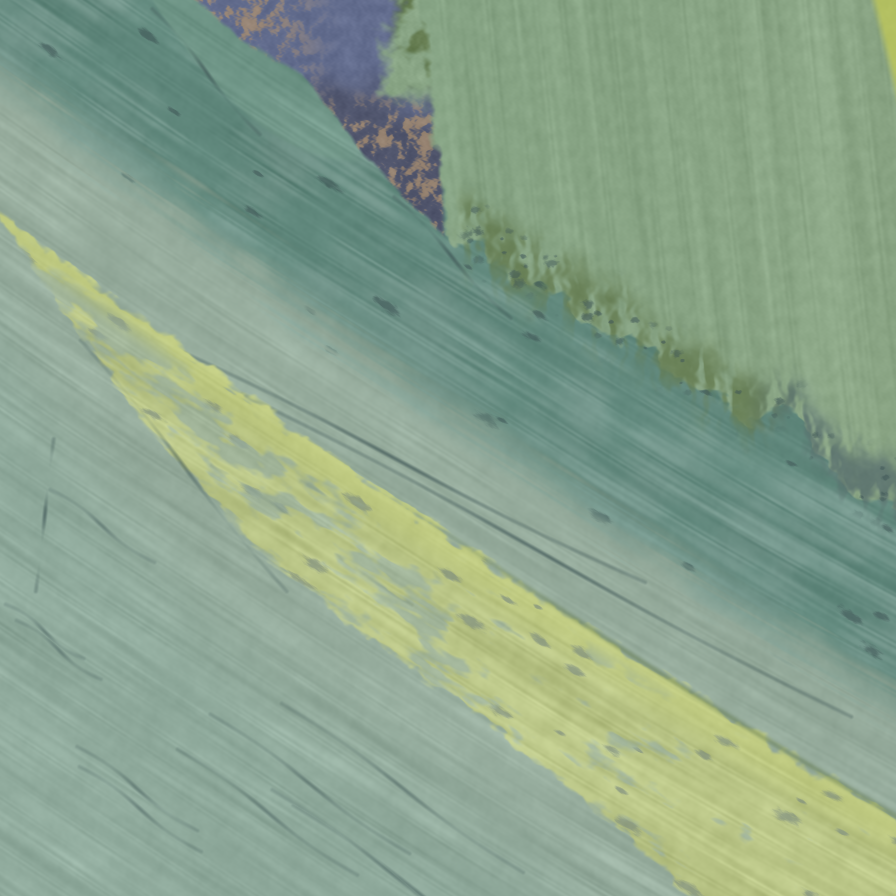
Give the GLSL for this texture, as a three.js fragment shader.

```glsl
// Close view of thick paint: a yellow diagonal stroke on pale sage, a teal band,
// a brushed green field and a small blue wedge. Curved half-planes place the
// layers; layered sines make bristle marks and cellular noise scatters flecks.
#define PALE vec3(0.59, 0.675, 0.615)
#define COOL vec3(0.56, 0.665, 0.61)
#define TEAL vec3(0.385, 0.54, 0.495)
#define GREEN vec3(0.535, 0.645, 0.52)
#define YELLOW vec3(0.725, 0.77, 0.525)
#define BLUE vec3(0.39, 0.43, 0.56)
#define OCHRE vec3(0.63, 0.53, 0.42)
#define OLIVE vec3(0.39, 0.48, 0.31)
#define DARK vec3(0.25, 0.34, 0.34)
#define BRISTLE 0.042
#define EDGE 0.004

varying vec2 vUv;

vec2 hash2(vec2 p) {
  vec2 q = vec2(dot(p, vec2(127.1, 311.7)), dot(p, vec2(269.5, 183.3)));
  return fract(sin(q) * 43758.55);
}

// Rotated, warped sines: an uneven field of roughly -1 to 1
float ripple(vec2 p) {
  float sum = 0.0, amp = 0.5;
  for (int i = 0; i < 5; i++) {
    p = mat2(0.8, -0.6, 0.6, 0.8) * p * 1.6 + 1.7;
    sum += amp * sin(p.x + 1.4 * sin(p.y)) * cos(0.7 * p.y);
    amp *= 0.75;
  }
  return sum;
}

// Fine broken hairs running along q.x and varying across q.y
float bristles(vec2 q) {
  float sum = 0.0, freq = 45.0;
  for (int i = 0; i < 7; i++) {
    float k = float(i);
    float phase = q.y * freq + 2.0 * sin(q.x * (3.0 + k) + k * 1.7);
    float press = 0.7 + 0.5 * sin(q.x * (7.0 + 3.0 * k) + q.y * freq * 0.23);
    sum += press * sin(phase + 2.0 * sin(q.y * freq * 0.37 + k));
    freq *= 1.55;
  }
  return sum / 3.0;
}

// Cellular flecks: ragged dots in a random share of the cells
float flecks(vec2 q, float share) {
  float best = 9.0;
  for (int j = -1; j <= 1; j++) {
    for (int i = -1; i <= 1; i++) {
      vec2 cell = floor(q) + vec2(float(i), float(j));
      vec2 h = hash2(cell);
      float d = length(q - cell - h) / (0.3 + 0.7 * h.x);
      if (hash2(cell + 37.0).x < share) best = min(best, d);
    }
  }
  return 1.0 - smoothstep(0.15, 0.5, best + 0.2 * ripple(q * 2.5));
}

float cover(float d, float w) { return smoothstep(-w, w, d); }
float bump(float d, float w) { return exp(-d * d / (w * w)); }

// Thin bowed scratch from a to b
float scratch(vec2 p, vec2 a, vec2 b) {
  vec2 ab = b - a;
  float t = clamp(dot(p - a, ab) / dot(ab, ab), 0.0, 1.0);
  float d = length(p - a - ab * t - vec2(0.0, 0.004 * sin(t * 6.3)));
  return (1.0 - smoothstep(0.0, 0.004, d)) * (0.5 + 0.5 * sin(t * 3.14));
}

void main() {
  vec2 p = vUv;
  float x = p.x, y = p.y;
  vec2 along = vec2(0.83 * x - 0.55 * y, y + 0.68 * x - 0.06 * x * x);
  float hair = bristles(along);
  float mottle = ripple(p * 9.0);
  float rough = ripple(p * 34.0);
  float grain = ripple(p * 85.0);

  // Pale ground, cooler toward the lower left
  float yellowTop = y - (0.765 - 0.78 * x + 0.10 * x * x);
  float yellowLow = y - (0.74 - 1.27 * x + 0.42 * x * x - 0.022 * sin(9.67 * (x - 0.08)));
  vec3 col = mix(PALE, COOL, cover(-yellowLow - 0.12, 0.15)) + 0.016 * mottle;

  // Teal band with a dragged lower edge
  float tealLow = y - (0.925 - 0.81 * x + 0.10 * x * x);
  float teal = cover(tealLow + 0.022 * hair + 0.018 * mottle, 0.04);
  vec3 tealTone = mix(TEAL, vec3(0.445, 0.58, 0.54), cover(mottle + 0.5 * hair - 0.2, 0.7));
  col = mix(col, tealTone, teal);

  // Lighter leaf beside the wedge
  float wedgeEdge = y - 1.209 + 0.95 * x - 0.025 * bump(x - 0.34, 0.05);
  float leafEdge = y - 0.82 - 3.4 * pow(max(0.40 - x, 0.0), 2.0);
  float leaf = cover(leafEdge, EDGE) * cover(x - 0.165, 0.01) * cover(0.40 - x, 0.02);
  col = mix(col, vec3(0.44, 0.59, 0.53), 0.8 * leaf);
  col += BRISTLE * hair * (0.7 + 0.4 * mottle) + 0.01 * rough;

  // Scratches, long ones placed and short ones scattered
  float marks = scratch(p, vec2(0.17, 0.622), vec2(0.72, 0.35));
  marks = max(marks, scratch(p, vec2(0.27, 0.56), vec2(0.95, 0.20)));
  marks = max(marks, scratch(p, vec2(0.06, 0.51), vec2(0.04, 0.34)));
  marks = max(marks, scratch(p, vec2(0.44, 0.78), vec2(0.57, 0.645)));
  marks = max(marks, scratch(p, vec2(0.17, 0.99), vec2(0.29, 0.85)));
  for (int i = 0; i < 12; i++) {
    vec2 h = hash2(vec2(float(i), 5.0));
    vec2 a = vec2(0.35 * h.x, 0.06 + 0.44 * h.y);
    marks = max(marks, 0.7 * scratch(p, a, a + vec2(0.83, -0.58) * (0.1 + 0.25 * h.x)));
  }
  col = mix(col, DARK, 0.65 * marks);

  // Yellow stroke, worn through toward its upper left end
  float body = min(-yellowTop, yellowLow) + 0.009 * rough + 0.004 * hair;
  float wear = ripple(along * vec2(13.0, 34.0)) + 0.4 * rough + 0.2 * hair;
  float worn = cover(wear + 0.2 - 1.2 * x, 0.3) * cover(-yellowTop - 0.02, 0.02);
  vec3 paint = YELLOW + BRISTLE * hair + 0.025 * rough;
  paint = mix(paint, vec3(0.78, 0.82, 0.49), 0.5 * cover(0.035 + yellowTop, 0.03));
  paint = mix(paint, vec3(0.5, 0.56, 0.5), 0.7 * flecks(along * vec2(22.0, 55.0), 0.14));
  col = mix(col, paint, cover(body, EDGE) * (1.0 - 0.75 * worn));
  col = mix(col, OLIVE, 0.45 * bump(yellowTop - 0.004, 0.004) * cover(x - 0.5, 0.2));
  col = mix(col, DARK, 0.5 * scratch(p, vec2(0.09, 0.62), vec2(0.32, 0.34)));

  // Blue wedge with ochre showing through
  float wedge = cover(wedgeEdge + 0.004 * rough, EDGE) * cover(0.495 - x, EDGE);
  vec3 wedgeTone = mix(BLUE, vec3(0.32, 0.34, 0.43), cover(0.88 - y + 0.05 * mottle, 0.05));
  float ochreZone = max(cover(0.335 - x, 0.05), cover(0.885 - y, 0.02));
  wedgeTone = mix(wedgeTone, OCHRE, 0.8 * ochreZone * cover(0.6 * rough + grain - 0.2, 0.35));
  float strip = cover(x - 0.435 + 0.02 * rough, 0.012) * cover(y - 0.89 + 0.02 * rough, 0.02);
  wedgeTone = mix(wedgeTone, mix(OLIVE, GREEN, cover(rough + 0.2, 0.4)), strip);
  col = mix(col, wedgeTone + 0.025 * grain, wedge);

  // Green field with nearly upright bristles and a ragged foot
  float foot = y - 1.049 + 0.62 * x - 0.03 * bump(x - 0.88, 0.03) + 0.015 * rough + 0.012 * mottle;
  float field = cover(foot, EDGE) * cover(x - 0.588 + 0.12 * y + 0.006 * rough, EDGE);
  float upright = bristles(vec2(y * 0.6, x + 0.11 * y));
  vec3 fieldTone = GREEN + vec3(0.05, 0.03, 0.02) * (x - 0.75);
  col = mix(col, fieldTone + BRISTLE * 0.6 * upright + 0.01 * grain, field);
  float seam = bump(foot - 0.014, 0.032) * cover(x - 0.515, 0.015);
  vec3 seamTone = mix(OLIVE, vec3(0.35, 0.44, 0.43), cover(x - 0.86, 0.04));
  col = mix(col, seamTone, 0.85 * seam * cover(ripple(p * vec2(50.0, 22.0)) + 0.1, 0.35));
  col = mix(col, DARK, 0.6 * seam * flecks(p * vec2(50.0, 65.0), 0.3));
  col = mix(col, vec3(0.7, 0.75, 0.38), cover(x - 0.975 - 0.25 * (1.0 - y), 0.006));

  // Small dark pits in the teal
  float pits = flecks(along * vec2(24.0, 55.0) + 3.0, 0.07) * teal * (1.0 - max(field, wedge));
  col = mix(col, DARK, 0.6 * pits);

  gl_FragColor = vec4(clamp(col + 0.01 * grain, 0.0, 1.0), 1.0);
}
```
